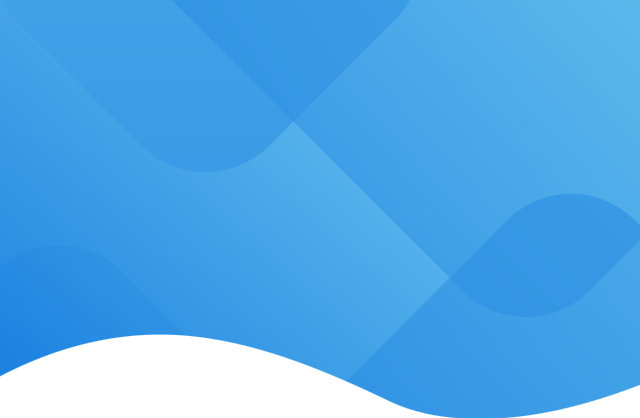
Give the GLSL for this background, as a Shadertoy shader.

```glsl
// Blue backdrop of large rounded diamonds, cut below by a smooth white wave.
// Each diamond is a rotated rounded-box distance; every region has its own
// linear tone plane on a two-colour ramp. Lengths are in canvas heights.

const vec3 DEEP_BLUE = vec3(0.12, 0.52, 0.88);
const vec3 PALE_BLUE = vec3(0.36, 0.72, 0.925);
const vec3 WAVE_WHITE = vec3(1.0);

// Diamonds: centre x, centre y, half side
const float CORNER_RADIUS = 0.2156;
const vec3 TOP_LEFT = vec3(0.491, 1.104, 0.428);
const vec3 TOP_RIGHT = vec3(1.2585, 1.363, 0.856);
const vec3 LOW_RIGHT = vec3(1.366, -0.585, 0.856);
const vec3 LOW_LEFT = vec3(0.1397, -0.1028, 0.428);

// Tone planes: slope in x, slope in y, value at the origin
const vec3 BASE_TONE = vec3(0.614, 0.696, -0.065);
const vec3 TOP_LEFT_TONE = vec3(0.0, 0.287, 0.276);
const vec3 TOP_RIGHT_TONE = vec3(0.45, 0.41, -0.093);
const vec3 TOP_OVERLAP_TONE = vec3(0.246, 0.164, 0.067);
const vec3 LOW_RIGHT_TONE = vec3(0.369, 0.328, -0.025);
const vec3 LENS_TONE = vec3(0.164, 0.164, 0.095);
const float LOW_LEFT_SHADE = 0.08;

// Wave knots: x, height, slope
const vec3 WAVE_START = vec3(0.0, 0.0998, 0.52);
const vec3 WAVE_CREST = vec3(0.3832, 0.1996, 0.0);
const vec3 WAVE_FALL = vec3(0.9281, 0.0419, -0.48);
const vec3 WAVE_TROUGH = vec3(1.1517, -0.002, 0.0);
const vec3 WAVE_END = vec3(1.533, 0.0798, 0.38);

// Antialiased coverage of a rounded square turned by 45 degrees
float diamond(vec2 p, vec3 shape) {
    vec2 d = p - shape.xy;
    vec2 q = abs(vec2(d.x + d.y, d.y - d.x)) * sqrt(0.5);
    q -= shape.z - CORNER_RADIUS;
    float dist = length(max(q, 0.0)) + min(max(q.x, q.y), 0.0) - CORNER_RADIUS;
    return clamp(0.5 - dist * iResolution.y, 0.0, 1.0);
}

float plane(vec2 p, vec3 tone) {
    return dot(vec3(p, 1.0), tone);
}

// Cubic Hermite curve between two knots
float hermite(float x, vec3 a, vec3 b) {
    float span = b.x - a.x;
    float t = clamp((x - a.x) / span, 0.0, 1.0);
    float ease = t * t * (3.0 - 2.0 * t);
    float bend = t * (1.0 - t) * ((1.0 - t) * a.z - t * b.z);
    return mix(a.y, b.y, ease) + span * bend;
}

float waveHeight(float x) {
    if (x < WAVE_CREST.x) return hermite(x, WAVE_START, WAVE_CREST);
    if (x < WAVE_FALL.x) return hermite(x, WAVE_CREST, WAVE_FALL);
    if (x < WAVE_TROUGH.x) return hermite(x, WAVE_FALL, WAVE_TROUGH);
    return hermite(x, WAVE_TROUGH, WAVE_END);
}

void mainImage(out vec4 fragColor, in vec2 fragCoord) {
    vec2 p = fragCoord / iResolution.y;

    float topLeft = diamond(p, TOP_LEFT);
    float topRight = diamond(p, TOP_RIGHT);
    float lowRight = diamond(p, LOW_RIGHT);

    // Tones of the base, the diamonds and their overlaps
    float tone = plane(p, BASE_TONE);
    tone -= LOW_LEFT_SHADE * diamond(p, LOW_LEFT);
    tone = mix(tone, plane(p, TOP_LEFT_TONE), topLeft);
    float rightTone = mix(plane(p, TOP_RIGHT_TONE), plane(p, TOP_OVERLAP_TONE), topLeft);
    rightTone = mix(rightTone, plane(p, LENS_TONE), lowRight);
    tone = mix(tone, plane(p, LOW_RIGHT_TONE), lowRight);
    tone = mix(tone, rightTone, topRight);
    vec3 color = mix(DEEP_BLUE, PALE_BLUE, clamp(tone, -0.1, 1.05));

    // White wave in front
    float above = p.y - waveHeight(p.x);
    float wave = clamp(0.5 - above / fwidth(above), 0.0, 1.0);
    fragColor = vec4(mix(color, WAVE_WHITE, wave), 1.0);
}
```
